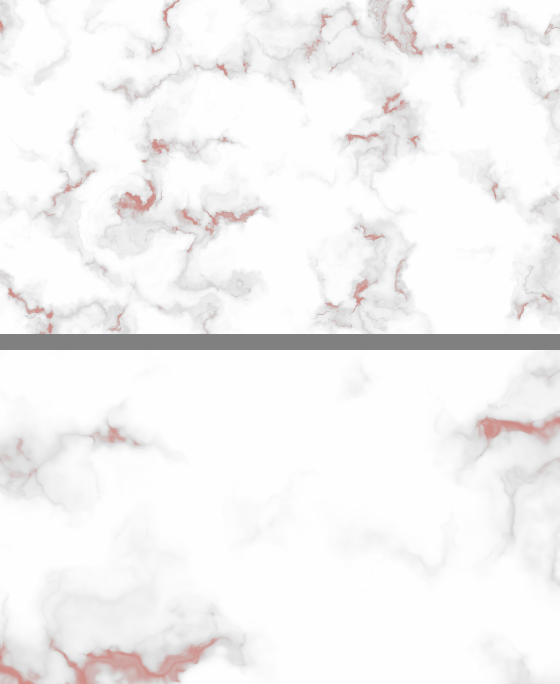
Top, the full canvas; bottom, a detail of the centre.
Reproduce this texture procedurally as a WebGL 1 fragment shader.

```glsl
precision highp float;
// White marble with a net of soft grey veins and dusty red cores.
// Warped gradient noise is folded at zero into ridges; each finer octave
// grows only beside the coarser veins, and a broad mask fades them in and out.

#define VEIN_SCALE 4.4     // vein cells per canvas height
#define VEIN_SHARP 8.5     // fall-off of the halo around a vein
#define BRANCH_GAIN 0.78   // strength of each finer set of branches
#define WARP_SCALE 6.2     // size of the vein wiggles
#define WARP_AMOUNT 0.095  // reach of the vein wiggles
#define MASK_SCALE 2.7     // size of the veined regions
#define SMUDGE 0.38        // faint clouding beside the veins
#define CLEAR_LEVEL 0.09   // density that still leaves pure white
#define GREY_DEPTH 0.145   // darkening by the veins
#define RED_AMOUNT 0.72    // tint of the strongest cores

uniform vec2 u_resolution;

const vec3 MARBLE_WHITE = vec3(0.998);
const vec3 CORE_RED = vec3(0.85, 0.51, 0.48);
const mat2 OCTAVE_TURN = mat2(0.8, 0.6, -0.6, 0.8);

// Unit gradient of a lattice point
vec2 gradient(vec2 cell) {
  vec3 h = fract(vec3(cell.xyx) * vec3(0.1031, 0.1030, 0.0973));
  h += dot(h, h.yzx + 33.33);
  float angle = 6.28319 * fract((h.x + h.y) * h.z);
  return vec2(cos(angle), sin(angle));
}

float gradientNoise(vec2 p) {
  vec2 cell = floor(p);
  vec2 f = p - cell;
  vec2 u = f * f * f * (f * (f * 6.0 - 15.0) + 10.0);
  vec2 right = vec2(1.0, 0.0);
  vec2 up = vec2(0.0, 1.0);
  float a = dot(gradient(cell), f);
  float b = dot(gradient(cell + right), f - right);
  float c = dot(gradient(cell + up), f - up);
  float d = dot(gradient(cell + 1.0), f - 1.0);
  return mix(mix(a, b, u.x), mix(c, d, u.x), u.y);
}

float fbm(vec2 p) {
  float sum = 0.0;
  float amplitude = 1.0;
  for (int i = 0; i < 5; i++) {
    sum += amplitude * gradientNoise(p);
    p = OCTAVE_TURN * p * 2.03 + 11.7;
    amplitude *= 0.53;
  }
  return sum;
}

// Ridges at the zero lines of the noise, rounded to about a pixel
float veins(vec2 p, float pixel) {
  float sum = 0.0;
  float amplitude = 1.0;
  float weight = 1.0;
  for (int i = 0; i < 5; i++) {
    float n = gradientNoise(p);
    float ridge = weight * exp(-VEIN_SHARP * sqrt(n * n + 0.15 * pixel * pixel));
    sum += amplitude * ridge;
    weight = clamp(1.8 * ridge, 0.0, 1.0);
    p = OCTAVE_TURN * p * 2.0 + 5.3;
    pixel *= 2.0;
    amplitude *= BRANCH_GAIN;
  }
  return sum;
}

void main() {
  vec2 p = gl_FragCoord.xy / u_resolution.y + 3.0;

  // Jagged displacement of the vein lines
  vec2 warp = vec2(fbm(p * WARP_SCALE), fbm(p * WARP_SCALE + 41.3));
  vec2 q = p + WARP_AMOUNT * warp;

  // Vein density, faded by region
  float region = gradientNoise(OCTAVE_TURN * q * MASK_SCALE + 23.6)
               + 0.5 * gradientNoise(q * MASK_SCALE * 2.6 + 7.9);
  float mask = smoothstep(-0.42, 0.34, region);
  float density = mask * veins(OCTAVE_TURN * q * VEIN_SCALE, VEIN_SCALE / u_resolution.y);
  density += SMUDGE * mask * max(fbm(q * 8.0 + 63.1), 0.0);
  density = max(density - CLEAR_LEVEL, 0.0);

  // Grey stain, then red in the densest cores
  vec3 color = MARBLE_WHITE - GREY_DEPTH * density * vec3(1.0, 1.01, 1.01);
  float core = smoothstep(0.9, 1.9, density);
  color = mix(color, CORE_RED, RED_AMOUNT * core);
  gl_FragColor = vec4(color, 1.0);
}
```
